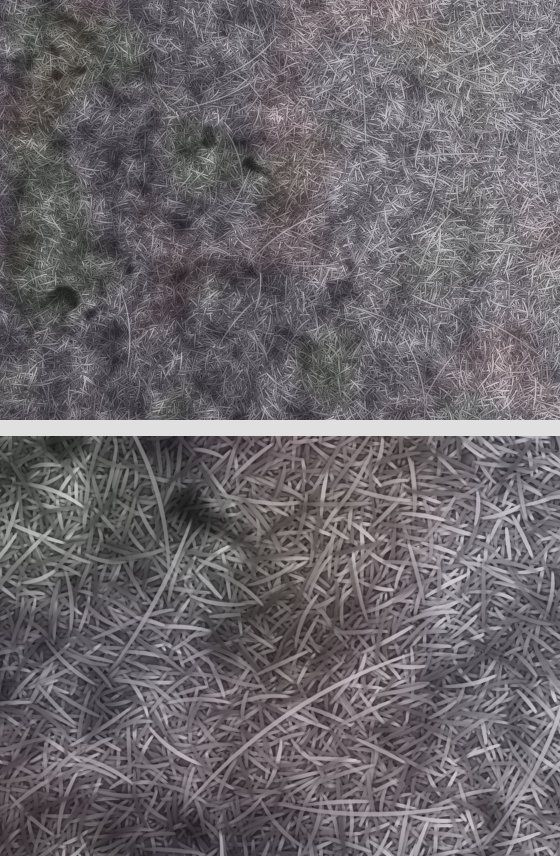
Top, the full canvas; bottom, a detail of the centre.
Reproduce this texture procedurally as a WebGL 2 fragment shader.

```glsl
#version 300 es
precision highp float;
// Matted dry grass, pale at the upper right and dark, clumpy at the lower left.
// Jittered grids strew thin bent blades in layers over a ground tone made of
// gradient noise; each blade shades its surroundings before it is laid down.

uniform vec2 u_resolution;
out vec4 fragColor;

vec3 hash(vec3 s) {
    s = fract(s * vec3(0.1031, 0.1030, 0.0973));
    s += dot(s, s.yxz + 33.33);
    return fract((s.xxy + s.yxx) * s.zyx);
}

float corner(vec2 cell, vec2 offset) {
    float a = 6.2832 * hash(vec3(cell, 3.0)).x;
    return dot(vec2(cos(a), sin(a)), offset);
}

float gradientNoise(vec2 p) {
    vec2 i = floor(p), f = p - i;
    vec2 u = f * f * f * (f * (f * 6.0 - 15.0) + 10.0);
    vec2 e = vec2(1.0, 0.0);
    return mix(mix(corner(i, f), corner(i + e.xy, f - e.xy), u.x),
               mix(corner(i + e.yx, f - e.yx), corner(i + e.xx, f - e.xx), u.x), u.y);
}

// Lays one grid of blades over the lightness; a blade never leaves its 3x3 cells.
float strew(float light, vec2 p, float tone, float cells, int blades,
            float presence, float width, vec2 gain, float seed) {
    float aa = 0.9 / u_resolution.y;
    vec2 home = floor(p * cells);
    for (int k = 0; k < 9; k++) {
        vec2 cell = home + vec2(k % 3 - 1, k / 3 - 1);
        vec2 middle = (cell + 0.5) / cells;
        float flow = 1.2 - 1.8 * middle.y + 2.6 * gradientNoise(middle * 3.5 + 7.0);
        for (int b = 0; b < blades; b++) {
            vec3 place = hash(vec3(cell, seed + float(b) * 5.0));
            vec3 look = hash(vec3(cell, seed + float(b) * 5.0 + 101.0));
            if (look.z > presence) continue;

            // Blade frame: x along the blade, y across it, bent as a parabola
            float a = flow + (place.z - 0.5) * 2.7;
            vec2 q = p - (cell + place.xy) / cells;
            q = vec2(q.x * cos(a) + q.y * sin(a), q.y * cos(a) - q.x * sin(a));
            float halfLength = mix(0.35, 0.85, look.y) / cells;
            float t = q.x / halfLength;
            float bend = (fract(look.x * 17.0) - 0.5) * 0.35;
            float d = abs(q.y - bend * t * q.x);
            float w = width * (1.0 - 0.5 * t * t);
            float ends = 1.0 - smoothstep(0.8, 1.0, abs(t));

            float shade = ends * (1.0 - smoothstep(w, w + 0.0032, d));
            float cover = ends * (1.0 - smoothstep(w - aa, w + aa, d));
            light *= 1.0 - 0.2 * shade;
            light = mix(light, tone * mix(gain.x, gain.y, look.x) * (1.0 + 0.15 * t), 0.88 * cover);
        }
    }
    return light;
}

void main() {
    vec2 p = gl_FragCoord.xy / u_resolution.y;

    // Ground tone: dry side, clumps and dark pits
    float side = dot(p - vec2(0.75, 0.5), vec2(0.91, 0.41));
    float dry = smoothstep(-0.32, 0.45, side + 0.22 * gradientNoise(p * 3.0));
    float clump = gradientNoise(p * 13.0) + 0.6 * gradientNoise(p * 31.0 + 4.0);
    float pit = gradientNoise(p * 5.5 + 2.0) + 0.5 * gradientNoise(p * 21.0 + 9.0);
    pit = smoothstep(0.38, 0.56, pit) * (1.0 - 0.75 * dry);
    float tone = mix(0.39, 0.61, dry);
    tone *= 1.0 + 0.75 * clump * (1.0 - 0.6 * dry);
    tone *= 1.0 - 0.62 * pit;

    // Litter, then blades from short to long
    float light = tone * (0.62 + 0.35 * gradientNoise(p * 120.0));
    for (int i = 0; i < 6; i++) {
        float layer = float(i);
        light = strew(light, p, tone, 50.0 - 4.6 * layer, 3, 1.0,
                      0.0014 + 0.00006 * layer, vec2(0.68, 1.52), 11.0 + 23.0 * layer);
    }
    // A few long pale straws on top
    light = strew(light, p, mix(tone, 0.55, 0.5), 7.0, 1, 0.2 + 0.4 * smoothstep(0.3, 0.8, p.x),
                  0.0018, vec2(1.2, 1.5), 307.0);

    // Hazy blacks and soft highlights
    light = 0.06 + 0.9 * light;
    light -= 0.25 * smoothstep(0.65, 1.2, light);

    // Cool violet grey with faint green and brown patches
    vec3 colour = light + vec3(0.004, -0.013, 0.014);
    float green = smoothstep(0.0, 0.4, gradientNoise(p * 4.0 + 15.0)) * (1.0 - 0.6 * dry);
    float brown = smoothstep(0.1, 0.45, gradientNoise(p * 3.5 + 31.0));
    colour += green * vec3(-0.012, 0.014, -0.026) + brown * vec3(0.026, -0.004, -0.012);
    fragColor = vec4(clamp(colour, 0.0, 1.0), 1.0);
}
```
